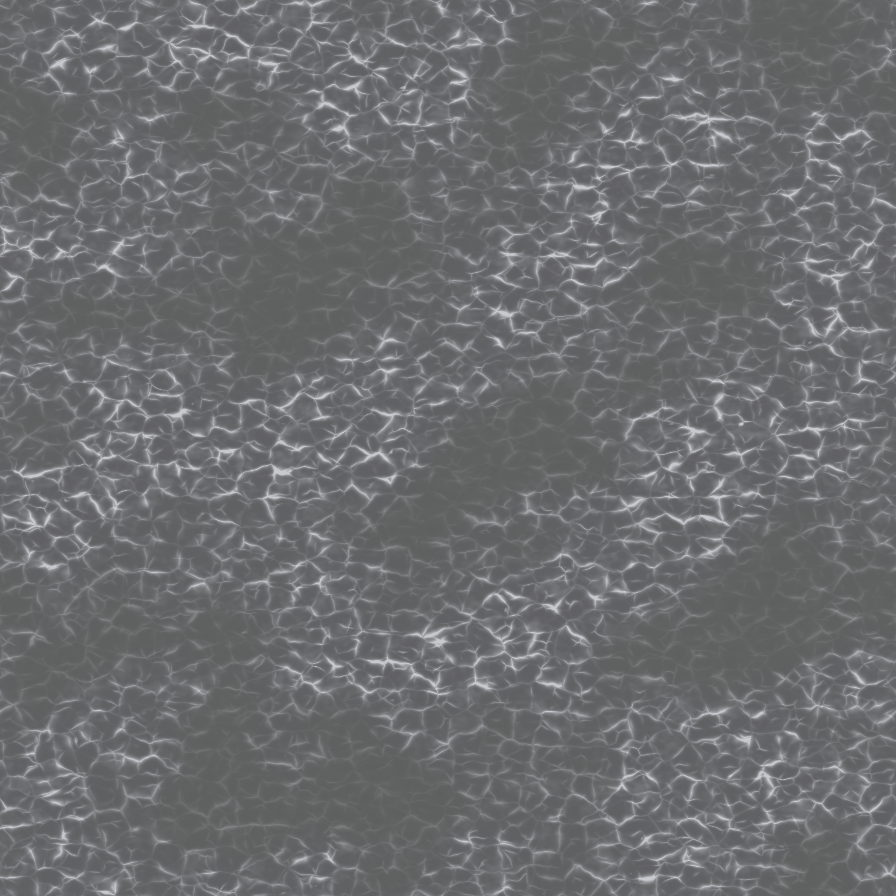
Write a WebGL 2 fragment shader that draws this texture.

```glsl
#version 300 es
precision highp float;
// Seamless grey surface with a broken net of pale veins, soft haze and bright flecks.

uniform vec2 u_resolution;
out vec4 outColor;

const vec3 BASE_COOL = vec3(0.379, 0.380, 0.393);
const vec3 BASE_PLAIN = vec3(0.370, 0.376, 0.374);
const vec3 VEIN_COLOR = vec3(0.78, 0.79, 0.81);
const vec2 LARGE_CELLS = vec2(30.0, 38.0);   // whole cells per canvas
const vec2 SMALL_CELLS = vec2(46.0, 60.0);
const vec2 FLECK_GRID = vec2(90.0, 130.0);
const float LARGE_WIDTH = 0.0017;            // vein falloff in canvas units
const float SMALL_WIDTH = 0.0012;
const float SMALL_GAIN = 0.55;
const float VEIN_GAIN = 1.35;
const float WARP = 0.0055;
const float HAZE_GAIN = 0.20;
const float FLECK_GAIN = 0.65;

// Two random values for a lattice point that wraps at the given period.
vec2 hash2(vec2 cell, vec2 period, uint seed) {
    uvec2 q = uvec2(mod(cell, period)) + uvec2(seed * 37u, seed * 101u);
    q = q * 1664525u + 1013904223u;
    q.x += q.y * 1664525u;
    q.y += q.x * 1664525u;
    q ^= q >> 16u;
    q.x += q.y * 1664525u;
    q.y += q.x * 1664525u;
    q ^= q >> 16u;
    return vec2(q & 65535u) / 65536.0;
}

float gradientDot(vec2 cell, vec2 offset, vec2 period, uint seed) {
    float angle = 6.28319 * hash2(cell, period, seed).x;
    return dot(vec2(cos(angle), sin(angle)), offset);
}

// Gradient noise with a whole number of lattice steps across the canvas.
float noise(vec2 uv, vec2 period, uint seed) {
    vec2 p = uv * period;
    vec2 i = floor(p);
    vec2 f = p - i;
    vec2 s = f * f * f * (f * (f * 6.0 - 15.0) + 10.0);
    vec2 e = vec2(1.0, 0.0);
    float low = mix(gradientDot(i, f, period, seed),
                    gradientDot(i + e.xy, f - e.xy, period, seed), s.x);
    float high = mix(gradientDot(i + e.yx, f - e.yx, period, seed),
                     gradientDot(i + e.xx, f - e.xx, period, seed), s.x);
    return mix(low, high, s.y);
}

// Distance to the nearest cell border (x) and how level that border lies (y).
vec2 cellBorder(vec2 uv, vec2 cells, uint seed) {
    vec2 p = uv * cells;
    vec2 i = floor(p);
    vec2 f = p - i;
    vec2 nearest = vec2(0.0);
    float best = 8.0;
    for (int y = -1; y <= 1; y++) {
        for (int x = -1; x <= 1; x++) {
            vec2 g = vec2(x, y);
            vec2 r = g + hash2(i + g, cells, seed) - f;
            if (dot(r, r) < best) {
                best = dot(r, r);
                nearest = r;
            }
        }
    }
    vec2 border = vec2(8.0, 0.0);
    for (int y = -2; y <= 2; y++) {
        for (int x = -2; x <= 2; x++) {
            vec2 g = vec2(x, y);
            vec2 r = g + hash2(i + g, cells, seed) - f;
            vec2 across = r - nearest;
            if (dot(across, across) > 0.0001) {
                vec2 normal = normalize(across);
                float d = dot(0.5 * (r + nearest), normal);
                if (d < border.x) border = vec2(d, abs(normal.y));
            }
        }
    }
    return vec2(border.x / sqrt(cells.x * cells.y), border.y);
}

float vein(vec2 uv, vec2 cells, float width, uint seed) {
    vec2 border = cellBorder(uv, cells, seed);
    float softWidth = max(width, 0.55 / u_resolution.y);
    return exp(-border.x / softWidth) * mix(0.65, 1.2, border.y);
}

void main() {
    vec2 uv = gl_FragCoord.xy / u_resolution;

    // Broad patches where the net is clear or nearly gone
    float broad = noise(uv, vec2(5.0), 1u) + 0.6 * noise(uv, vec2(11.0, 13.0), 2u);
    float patchy = smoothstep(-0.5, 0.5, broad);

    // Bent, broken veins in two sizes
    vec2 bend = vec2(noise(uv, vec2(44.0, 52.0), 3u), noise(uv, vec2(44.0, 52.0), 4u))
              + 0.4 * vec2(noise(uv, vec2(110.0), 5u), noise(uv, vec2(110.0), 6u));
    vec2 bentUv = uv + WARP * bend;
    float breakA = smoothstep(-0.25, 0.45, noise(uv, vec2(38.0, 56.0), 7u));
    float breakB = smoothstep(-0.15, 0.45, noise(uv, vec2(50.0, 72.0), 8u));
    float veins = vein(bentUv, LARGE_CELLS, LARGE_WIDTH * (0.75 + 0.6 * breakA), 9u) * (0.13 + 0.87 * breakA);
    veins += SMALL_GAIN * vein(bentUv, SMALL_CELLS, SMALL_WIDTH, 10u) * (0.06 + 0.94 * breakB);

    // Cloudy haze and small flecks
    float cloud = noise(uv, vec2(26.0, 36.0), 11u) + 0.6 * noise(uv, vec2(62.0, 84.0), 12u)
                + 0.4 * noise(uv, vec2(130.0, 170.0), 13u);
    float haze = smoothstep(-0.1, 0.9, cloud);
    float fleck = smoothstep(0.42, 0.62, noise(bentUv, FLECK_GRID, 14u)) * breakB;

    float strength = 0.12 + 0.88 * patchy;
    float light = strength * (VEIN_GAIN * veins + HAZE_GAIN * haze + FLECK_GAIN * fleck);
    vec3 base = mix(BASE_PLAIN, BASE_COOL, patchy);
    outColor = vec4(mix(base, VEIN_COLOR, clamp(light, 0.0, 1.0)), 1.0);
}
```
